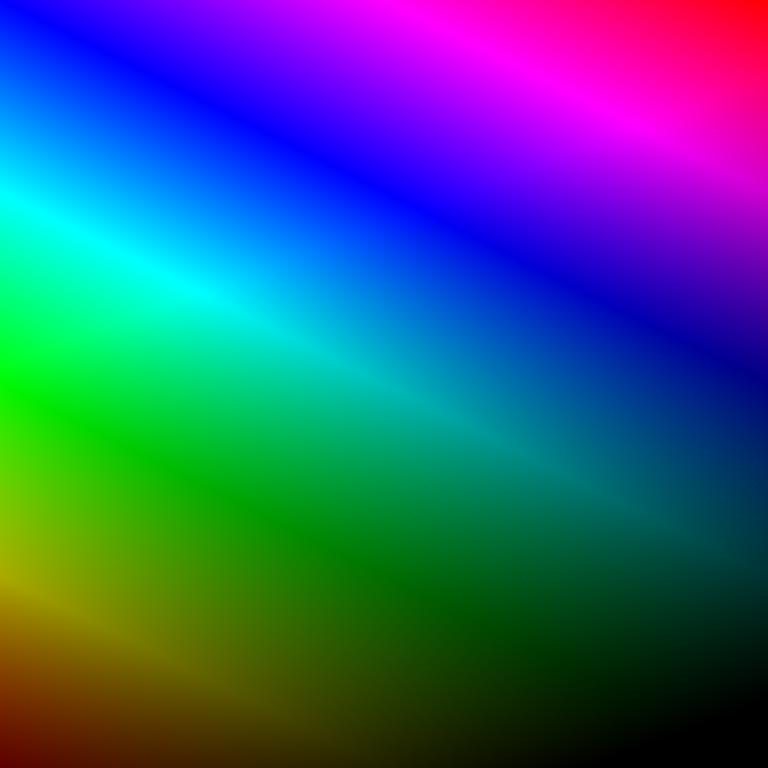
Write a WebGL 2 fragment shader that draws this background.

```glsl
#version 300 es
precision highp float;
// Draws a slanted full-spectrum rainbow that fades to black at the lower right.
// Hue and brightness are two linear ramps over the canvas, each with its own
// direction; they are combined as a fully saturated HSV colour.

uniform vec2 u_resolution;
out vec4 fragColor;

// Hue turns gained across the canvas width and height
const vec2 HUE_SLOPE = vec2(1.0, 2.0) / 3.0;
const float HUE_START = 0.0;

// Brightness at the lower left corner, and its change along x and y
const float LIGHT_START = 0.36;
const vec2 LIGHT_SLOPE = vec2(-0.47, 1.23);

// Fully saturated colour of a hue given in turns
vec3 hueToRgb(float hue) {
    vec3 phase = fract(hue + vec3(0.0, 2.0, 1.0) / 3.0);
    return clamp(abs(phase * 6.0 - 3.0) - 1.0, 0.0, 1.0);
}

void main() {
    vec2 uv = gl_FragCoord.xy / u_resolution;

    // Two independent ramps; brightness saturates at both ends
    float hue = HUE_START + dot(uv, HUE_SLOPE);
    float light = clamp(LIGHT_START + dot(uv, LIGHT_SLOPE), 0.0, 1.0);

    fragColor = vec4(hueToRgb(hue) * light, 1.0);
}
```
